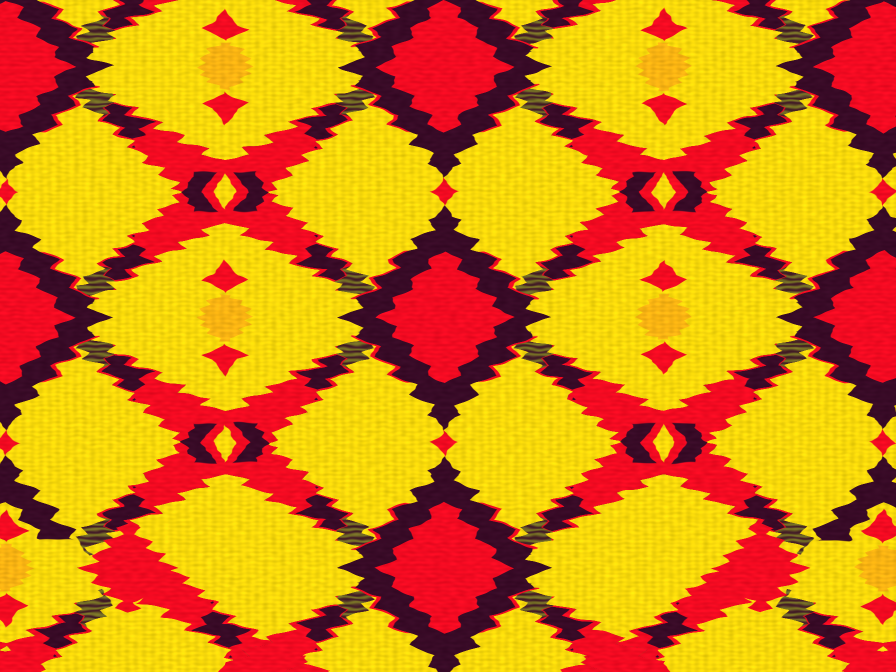
A WebGL 1 fragment shader for this pattern:

```glsl
precision highp float;

uniform vec2 u_resolution;

// Lengths are in threads; the canvas is CANVAS_THREADS high.
const float CANVAS_THREADS = 576.0;
const vec2 CELL = vec2(376.0, 215.0);
const vec2 CENTER = vec2(381.0, 304.0);
const vec2 DARK_SIZE = vec2(92.0, 99.0);
const vec2 CORE_SIZE = vec2(60.0, 66.0);
const float BIG_PITCH = 16.7;
const float BAND_PITCH = 11.5;
const float TOOTH_DEPTH = 15.0;
const float BAND_SLOPE = 0.72;
const vec2 BAND_PATCH = vec2(102.0, 47.0);
const float RIB_PITCH = 7.4;
const float WOBBLE = 2.4;

const vec3 YELLOW = vec3(0.97, 0.85, 0.04);
const vec3 RED = vec3(0.95, 0.04, 0.13);
const vec3 DARK = vec3(0.22, 0.04, 0.15);
const vec3 ORANGE = vec3(0.97, 0.70, 0.07);
const vec3 OLIVE = vec3(0.47, 0.45, 0.15);

float softness;

vec2 gradientAt(vec2 c) {
  float a = 6.2832 * fract(sin(dot(c, vec2(127.1, 311.7))) * 43758.5);
  return vec2(cos(a), sin(a));
}

float gradientNoise(vec2 p) {
  vec2 i = floor(p), f = fract(p);
  vec2 u = f * f * (3.0 - 2.0 * f);
  vec2 e = vec2(1.0, 0.0);
  float low = mix(dot(gradientAt(i), f), dot(gradientAt(i + e), f - e), u.x);
  float high = mix(dot(gradientAt(i + e.yx), f - e.yx),
                   dot(gradientAt(i + 1.0), f - 1.0), u.x);
  return mix(low, high, u.y);
}

void stitch(inout vec3 cloth, vec3 dye, float inside) {
  cloth = mix(cloth, dye, smoothstep(-softness, softness, inside));
}

float teeth(float y, float pitch) {
  return abs(2.0 * fract(y / pitch) - 1.0);
}

float diamond(vec2 d, vec2 size) {
  return size.x * (1.0 - abs(d.y) / size.y) - abs(d.x);
}

float serrated(vec2 d, vec2 size, float pitch, float depth) {
  return diamond(d, size) + depth * (teeth(d.y, pitch) - 1.0);
}

// Toothed diagonal strip: tail, dark patch at d = 0, then red towards +d.
void drawBand(inout vec3 cloth, vec2 d, vec3 tailDye, float tail, bool solid) {
  float along = dot(d, vec2(0.81, 0.58));
  float across = abs(d.x - d.y / BAND_SLOPE);
  float tooth = teeth(d.y, BAND_PITCH);
  float reach = clamp(solid ? abs(along) : along, -40.0, 105.0);
  float width = 20.0 + 0.18 * reach + TOOTH_DEPTH * (tooth - 0.5);
  float strip = width - across;
  stitch(cloth, tailDye, min(strip, along + tail));
  stitch(cloth, RED, min(strip, along + 14.0 + 8.0 * tooth));
  stitch(cloth, DARK, min(strip - 5.0, 13.0 + 8.0 * tooth - abs(along)));
}

// Orange heart with a red flower above and below.
void drawMedallion(inout vec3 cloth, vec2 d) {
  float heart = 21.0 - 0.045 * d.y * d.y + 7.0 * (teeth(d.y, 7.0) - 0.5);
  stitch(cloth, ORANGE, min(heart - abs(d.x), 20.0 - abs(d.y)));
  vec2 petal = vec2(d.x, abs(d.y) - 32.0);
  float flower = max(diamond(petal, vec2(20.0, 9.0)),
                     diamond(petal - vec2(0.0, 4.0), vec2(11.0, 14.0)));
  stitch(cloth, RED, flower);
}

void drawCrossing(inout vec3 cloth, vec2 d) {
  float frame = min(34.0 - 0.6 * abs(d.y) + 4.0 * teeth(d.y, 9.0) - abs(d.x),
                    17.0 - abs(d.y));
  stitch(cloth, DARK, frame);
  stitch(cloth, RED, diamond(d, vec2(21.0, 25.0)));
  stitch(cloth, YELLOW, diamond(d, vec2(10.0, 16.0)));
}

vec3 pattern(vec2 p) {
  vec2 q = p - CENTER;
  q += WOBBLE * vec2(gradientNoise(p / vec2(30.0, 4.0)), gradientNoise(p / 17.0));
  vec2 local = mod(q + 0.5 * CELL, CELL) - 0.5 * CELL;
  vec2 f = abs(local);
  float dx = abs(q.x);
  bool oddRow = q.y < -0.5 * CELL.y;
  bool outer = dx > 0.5 * CELL.x;
  bool lower = local.y < 0.0;

  float streak = sin(p.y * 1.3 + 3.0 * gradientNoise(p / vec2(12.0, 5.0)));
  vec3 heather = mix(DARK, OLIVE, 0.58 + 0.42 * streak);
  vec3 cloth = YELLOW;

  // Lattice; the lowest row has its side bands shifted.
  if (oddRow && lower) {
    drawBand(cloth, vec2(191.0 - dx, f.y - 53.0), RED, 100.0, true);
    if (outer) drawBand(cloth, vec2(50.0 - f.x, f.y - 53.0), heather, 46.0, false);
  }
  if (!(oddRow && lower && outer))
    drawBand(cloth, f - BAND_PATCH, heather, 46.0, false);

  // Stepped diamonds, left hollow at the sides of the lowest row.
  float rim = serrated(f, DARK_SIZE, BIG_PITCH, TOOTH_DEPTH);
  rim = max(rim, diamond(f - vec2(0.0, 80.0), vec2(12.0, 16.0)));
  float core = serrated(f, CORE_SIZE, BIG_PITCH, 11.0);
  if (oddRow && outer) {
    if (!lower) stitch(cloth, DARK, min(rim, local.y - 24.0));
    stitch(cloth, YELLOW, core);
    stitch(cloth, RED, serrated(vec2(dx - 271.0, f.y), vec2(43.0, 46.0), BAND_PITCH, 12.0));
  } else {
    stitch(cloth, RED, min(rim + 4.0, 20.0 - abs(f.y - 36.0)));
    stitch(cloth, DARK, rim);
    stitch(cloth, RED, core);
  }

  // Small motifs
  float motifX = oddRow ? (outer ? f.x : CELL.x) : 0.5 * CELL.x - f.x;
  drawMedallion(cloth, vec2(motifX, local.y));
  drawCrossing(cloth, f - 0.5 * CELL);
  vec2 star = pow(abs(f - vec2(0.0, 0.5 * CELL.y)) / 12.0, vec2(0.75));
  stitch(cloth, RED, 10.0 * (1.0 - star.x - star.y));

  // Ribs show most on the yellow; fine wefts and wear cover everything.
  float rib = sin(6.2832 * p.x / RIB_PITCH + gradientNoise(p / 25.0));
  float weft = sin(p.y * 1.7 + 2.0 * gradientNoise(p / vec2(9.0, 14.0)));
  float wear = gradientNoise(p / vec2(7.0, 3.0));
  cloth *= 1.0 + 0.035 * rib * cloth.g + 0.025 * weft + 0.07 * wear;
  return cloth + 0.018 * wear;
}

void main() {
  float scale = CANVAS_THREADS / u_resolution.y;
  softness = 0.7 * scale;
  vec3 color = vec3(0.0);
  for (int i = 0; i < 4; i++) {
    float k = float(i);
    vec2 offset = vec2(mod(k, 2.0), floor(k / 2.0)) * 0.5 - 0.25;
    color += 0.25 * pattern((gl_FragCoord.xy + offset) * scale);
  }
  gl_FragColor = vec4(clamp(color, 0.0, 1.0), 1.0);
}
```
